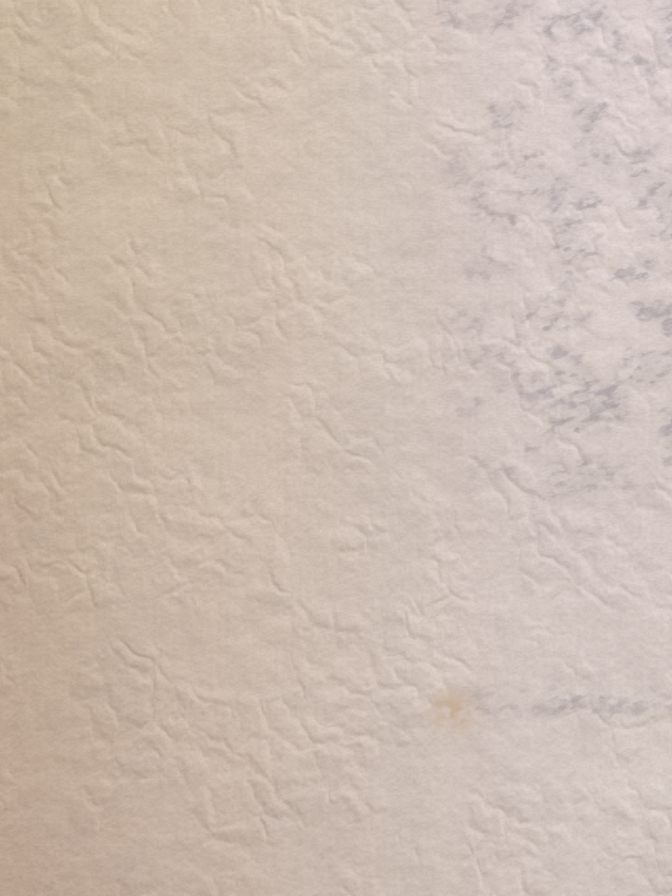
This texture is drawn by a WebGL 1 fragment shader. Its source:

```glsl
precision highp float;
// Cream embossed leather-grain paper with soft creases, grey scuffs and a faint stain.
uniform vec2 u_resolution;

float hash(vec2 p) {
  return fract(sin(dot(p, vec2(127.1, 311.7))) * 43758.5453);
}

float noise(vec2 p) {
  vec2 i = floor(p), f = fract(p);
  f = f * f * (3.0 - 2.0 * f);
  return mix(mix(hash(i), hash(i + vec2(1.0, 0.0)), f.x),
             mix(hash(i + vec2(0.0, 1.0)), hash(i + 1.0), f.x), f.y);
}

float fbm(vec2 p) {
  float sum = 0.0, amp = 0.5;
  for (int i = 0; i < 4; i++) {
    sum += amp * noise(p);
    p = mat2(1.6, 1.2, -1.2, 1.6) * p + 7.3;
    amp *= 0.5;
  }
  return sum / 0.9375;
}

// Gap between the two nearest cell centres: zero along the creases
float cellGap(vec2 p) {
  vec2 cell = floor(p), f = fract(p);
  float nearest = 8.0, second = 8.0;
  for (int y = -1; y <= 1; y++) {
    for (int x = -1; x <= 1; x++) {
      vec2 o = vec2(float(x), float(y));
      vec2 jitter = vec2(hash(cell + o), hash(cell + o + 41.7));
      float d = length(o + 0.1 + 0.8 * jitter - f);
      second = min(second, max(nearest, d));
      nearest = min(nearest, d);
    }
  }
  return second - nearest;
}

// Broken pebble outlines, a few long wrinkles and soft lumps
float relief(vec2 p) {
  vec2 warp = vec2(fbm(p * 19.0), fbm(p * 19.0 + 31.0)) - 0.5;
  vec2 w = p + warp * 0.08;
  vec2 along = vec2(dot(w, vec2(0.64, -0.77)), dot(w, vec2(0.77, 0.64)));
  float pebble = smoothstep(-0.1, 0.6, cellGap(along * vec2(15.0, 23.0)));
  float wrinkle = smoothstep(0.0, 0.16, abs(noise(along * vec2(4.0, 12.0) + 5.0) - 0.5));
  float broken = smoothstep(0.35, 0.7, noise(p * 15.0 + 3.0));
  float folded = smoothstep(0.4, 0.75, noise(p * 8.0 + 23.0));
  return pebble * mix(0.1, 1.0, broken) + wrinkle * 0.6 * folded
       + 1.3 * fbm(p * vec2(27.0, 38.0));
}

// Warm shade at the left, cool light at the right, darker towards the bottom
vec3 paperTone(vec2 uv) {
  vec3 left = mix(vec3(0.735, 0.64, 0.57), vec3(0.79, 0.715, 0.62), uv.y);
  vec3 middle = mix(vec3(0.785, 0.715, 0.665), vec3(0.83, 0.765, 0.70), uv.y);
  vec3 right = mix(vec3(0.82, 0.77, 0.745), vec3(0.855, 0.805, 0.80), uv.y);
  vec3 tone = mix(left, middle, smoothstep(-0.1, 0.48, uv.x));
  return mix(tone, right, smoothstep(0.3, 0.9, uv.x));
}

// Where the surface has been rubbed: right side, a low streak, a few faint spots
float scuffArea(vec2 uv) {
  float side = smoothstep(0.56, 0.82, uv.x + 0.12 * (uv.y - 0.6))
             * smoothstep(0.36, 0.5, uv.y);
  float streak = smoothstep(0.55, 0.78, uv.x)
               * exp(-pow((uv.y - 0.21) / 0.02, 2.0));
  vec2 spot = (uv - vec2(0.41, 0.445)) / vec2(0.06, 0.025);
  return max(max(side * 0.8, streak * 1.2), max(0.6 * exp(-dot(spot, spot)), 0.15));
}

void main() {
  vec2 uv = gl_FragCoord.xy / u_resolution;
  vec2 p = gl_FragCoord.xy / u_resolution.x;
  vec3 color = paperTone(uv) + 0.04 * (fbm(p * 6.0) - 0.5);

  // Raking light from the upper right
  vec2 light = vec2(0.0012, 0.0025);
  float slope = relief(p - light) - relief(p + light);
  color += clamp(slope * 0.075, -0.06, 0.035) * vec3(0.95, 1.0, 1.05);

  // Paper fibres
  float fibre = noise(p * vec2(130.0, 210.0)) - 0.5;
  float grain = noise(p * vec2(320.0, 380.0) + 9.0) - 0.5;
  color += fibre * 0.024 + grain * 0.032;

  // Small grey flecks scattered over the pebbles
  float patches = smoothstep(0.42, 0.68, fbm(p * vec2(24.0, 30.0) + 12.0));
  vec2 tilted = vec2(p.x + 0.3 * p.y, p.y - 0.3 * p.x);
  float flecks = smoothstep(0.42, 0.8, fbm(tilted * vec2(60.0, 110.0)));
  float streakBoost = exp(-pow((uv.y - 0.21) / 0.015, 2.0));
  float scuff = scuffArea(uv) * mix(patches, 1.0, 0.45 * streakBoost) * (0.2 + 0.8 * flecks);
  color = mix(color, vec3(0.55, 0.52, 0.54), min(scuff * 0.6, 0.45));

  // Faint ochre stain with a ragged edge
  vec2 s = (uv - vec2(0.675, 0.205)) / vec2(0.032, 0.02);
  float stain = exp(-dot(s, s)) * smoothstep(0.2, 0.65, fbm(p * 40.0 + 4.0));
  color = mix(color, vec3(0.72, 0.60, 0.46), stain * 0.6);

  // Very sparse dark specks
  vec2 speckCell = floor(p * 24.0);
  vec2 centre = 0.25 + 0.5 * vec2(hash(speckCell + 3.0), hash(speckCell + 8.0));
  float speck = 1.0 - smoothstep(0.02, 0.07, length(fract(p * 24.0) - centre));
  color -= 0.22 * speck * step(0.997, hash(speckCell + 17.0));

  gl_FragColor = vec4(color, 1.0);
}
```
